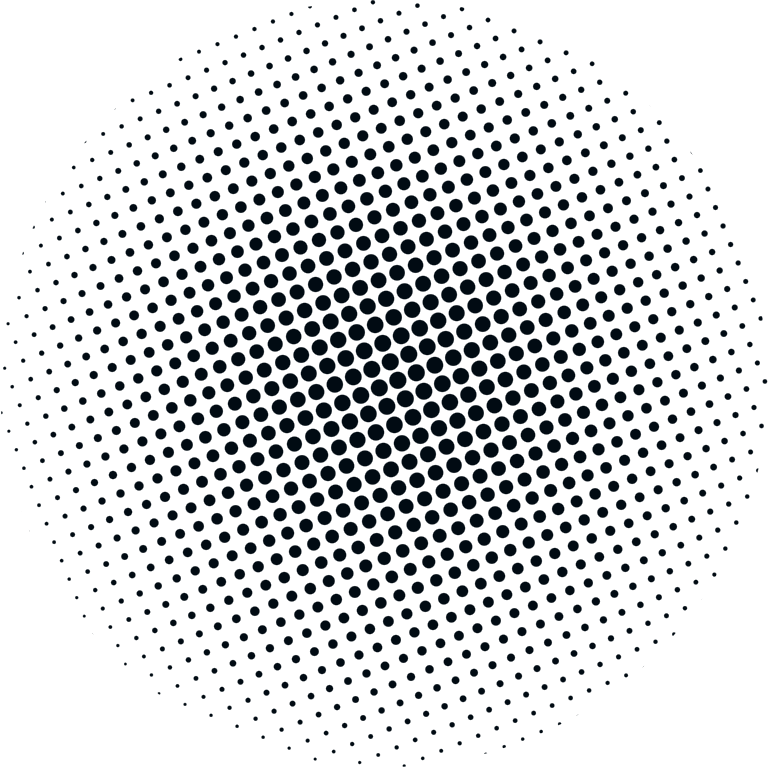
A WebGL 1 fragment shader for this background:

```glsl
precision highp float;

uniform vec2 u_resolution;

// Nearest dot center on a tilted square lattice
vec2 nearestDot(vec2 p) {
  const float pitch = 0.026;
  vec2 anchor = vec2(0.518, 0.5048);
  float c = cos(0.3875);
  float s = sin(0.3875);
  mat2 tilt = mat2(c, s, -s, c);
  vec2 cell = floor((p - anchor) * tilt / pitch + 0.5);
  return anchor + tilt * cell * pitch;
}

// Dots shrink with growing speed away from the dense middle
float dotRadius(vec2 center) {
  float t = 2.0 * distance(center, vec2(0.517, 0.513));
  return max(0.0112 - 0.0021 * t - 0.0068 * t * t, 0.0);
}

// Antialiased coverage of a disc
float disc(vec2 p, vec2 center, float radius, float pixel) {
  return clamp(0.5 + (radius - distance(p, center)) / (1.2 * pixel), 0.0, 1.0);
}

void main() {
  float pixel = 1.0 / min(u_resolution.x, u_resolution.y);
  vec2 p = (gl_FragCoord.xy - 0.5 * u_resolution) * pixel + 0.5;

  vec3 paper = vec3(1.0);
  vec3 ink = vec3(0.005, 0.045, 0.075);

  // Halftone dots, trimmed by a large circle
  vec2 center = nearestDot(p);
  float coverage = disc(p, center, dotRadius(center), pixel);
  coverage *= disc(p, vec2(0.5, 0.501), 0.5, pixel);

  gl_FragColor = vec4(mix(paper, ink, coverage), 1.0);
}
```
